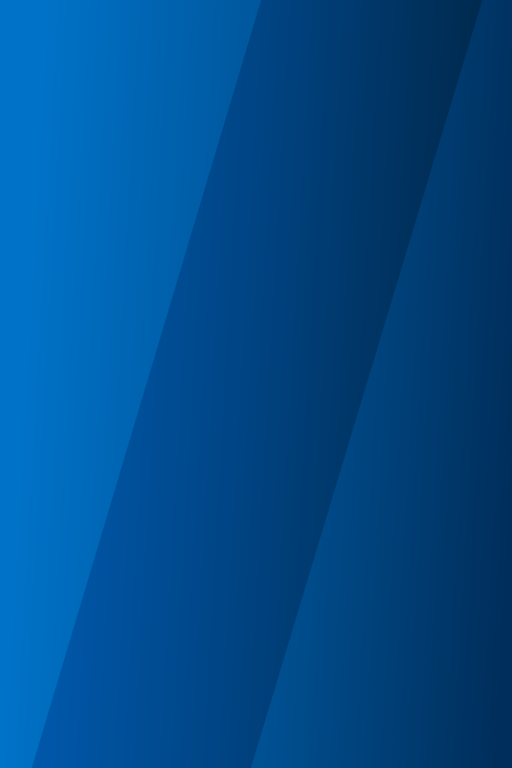
A Shadertoy shader for this background:

```glsl
// Three-stop gradient; stops holds the start, middle and end positions.
vec3 gradient3(vec3 startColor, vec3 middleColor, vec3 endColor, vec3 stops, float t) {
    float firstHalf = clamp((t - stops.x) / (stops.y - stops.x), 0.0, 1.0);
    float secondHalf = clamp((t - stops.y) / (stops.z - stops.y), 0.0, 1.0);
    return mix(mix(startColor, middleColor, firstHalf), endColor, secondHalf);
}

// Smooth coverage of the area right of a line from the bottom to the top edge.
float rightOfLine(vec2 uv, float bottomX, float topX, float pixelWidth) {
    float offset = uv.x - mix(bottomX, topX, uv.y);
    return smoothstep(-pixelWidth, pixelWidth, offset);
}

void mainImage(out vec4 fragColor, in vec2 fragCoord) {
    vec2 uv = fragCoord / iResolution.xy;
    float pixelWidth = 0.8 / iResolution.x;

    // Slightly tilted axis shared by both gradients
    float shade = uv.x + 0.085 * (1.0 - uv.y);

    // Bright outer panels
    vec3 panelColor = gradient3(vec3(0.0, 0.450, 0.785), vec3(0.0, 0.335, 0.605),
                                vec3(0.0, 0.182, 0.360), vec3(0.08, 0.53, 1.05), shade);

    // Dark diagonal band
    vec3 bandColor = gradient3(vec3(0.0, 0.345, 0.670), vec3(0.0, 0.267, 0.515),
                               vec3(0.0, 0.165, 0.310), vec3(0.15, 0.52, 0.94), shade);

    float bandMask = rightOfLine(uv, 0.062, 0.510, pixelWidth)
                   - rightOfLine(uv, 0.490, 0.942, pixelWidth);

    fragColor = vec4(mix(panelColor, bandColor, bandMask), 1.0);
}
```
